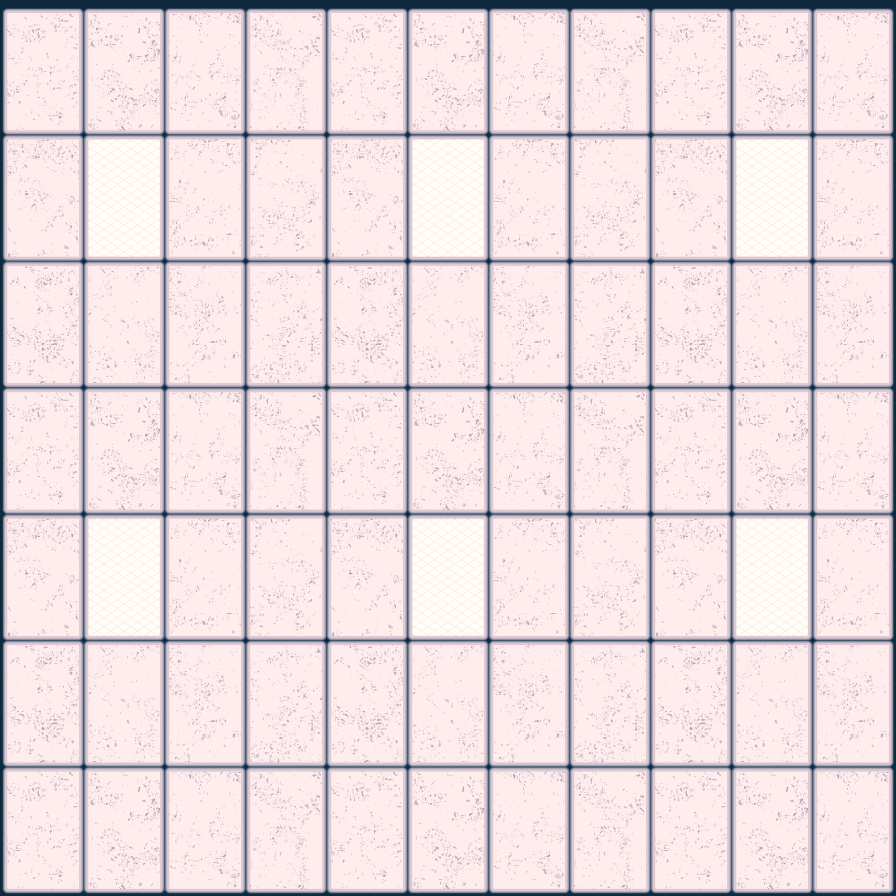
Write a Shadertoy shader that draws this pattern.

```glsl
// Pale pink speckled wall tiles with thin blue grout, bevelled rims and periodic white lattice tiles.

const vec2 GRID_COUNT = vec2(11.0, 7.0);
const vec2 GRID_ORIGIN = vec2(0.0030, 0.0029);
const vec2 PITCH = vec2(0.0904, 0.1411);
const vec2 VARIANT_PERIOD = vec2(4.0, 3.0);
const vec2 WHITE_VARIANT = vec2(1.0, 2.0);

const vec3 NAVY = vec3(0.06, 0.16, 0.24);
const vec3 STEEL = vec3(0.25, 0.35, 0.46);
const vec3 BLUE_GREY = vec3(0.54, 0.56, 0.63);
const vec3 RIM_DARK = vec3(0.74, 0.69, 0.74);
const vec3 RIM_LIGHT = vec3(0.87, 0.79, 0.82);
const vec3 PINK = vec3(1.0, 0.93, 0.93);
const vec3 WHITE = vec3(1.0, 0.995, 0.985);
const vec3 LATTICE = vec3(1.0, 0.92, 0.88);
const vec3 SPECK = vec3(0.55, 0.48, 0.61);

float hash(vec2 p) {
    vec3 q = fract(vec3(p.xyx) * 0.1031);
    q += dot(q, q.yzx + 33.33);
    return fract((q.x + q.y) * q.z);
}

float valueNoise(vec2 p) {
    vec2 i = floor(p), f = fract(p);
    f = f * f * (3.0 - 2.0 * f);
    float low = mix(hash(i), hash(i + vec2(1.0, 0.0)), f.x);
    float high = mix(hash(i + vec2(0.0, 1.0)), hash(i + vec2(1.0)), f.x);
    return mix(low, high, f.y);
}

float roundedBox(vec2 p, vec2 halfSize, float radius) {
    vec2 q = abs(p) - halfSize + radius;
    return length(max(q, 0.0)) + min(max(q.x, q.y), 0.0) - radius;
}

// Coverage of the region where value exceeds edge
float above(float edge, float value, float px) {
    return smoothstep(-0.6 * px, 0.6 * px, value - edge);
}

// Jittered soft dots, thinned by a clump density
float specks(vec2 p, float cellSize, float density, float seed, float px) {
    vec2 q = p / cellSize + 200.0;
    vec2 id = floor(q) + seed;
    vec2 centre = 0.5 + 0.45 * (vec2(hash(id + 3.7), hash(id + 9.1)) - 0.5);
    float dist = length(fract(q) - centre) * cellSize;
    float radius = cellSize * mix(0.12, 0.30, hash(id + 5.9));
    float present = step(hash(id + 14.2), density);
    float strength = mix(0.25, 0.9, hash(id + 31.8));
    return present * strength * above(-radius, -dist, 1.3 * px);
}

vec3 pinkTile(vec2 p, vec2 variant, float px) {
    float seed = 37.0 * variant.x + 151.0 * variant.y;
    float clump = 0.65 * valueNoise(p * 60.0 + seed + 20.0)
                + 0.35 * valueNoise(p * 150.0 + seed + 70.0);
    float density = smoothstep(0.42, 0.85, clump);
    // Warping bends the dot rows into irregular flecks
    vec2 warp = vec2(valueNoise(p * 210.0 + seed + 5.0), valueNoise(p * 210.0 + seed + 90.0));
    vec2 bent = p + 0.0055 * warp;
    float coarse = specks(bent, 0.0046, 0.02 + 0.80 * density, seed, px);
    float fine = specks(bent.yx + 0.0013, 0.0033, 0.05 + 0.60 * density, seed + 61.0, px);
    vec3 col = mix(PINK, SPECK, 0.50 * fine);
    return mix(col, SPECK, 0.75 * coarse);
}

// Fine diamond lattice with a faint dashed frame
vec3 whiteTile(vec2 p, float inset, float px) {
    vec2 q = p / vec2(0.0150, 0.0100);
    vec2 diagonal = abs(fract(vec2(q.x + q.y, q.x - q.y)) - 0.5);
    float lineDistance = (0.5 - max(diagonal.x, diagonal.y)) * 0.0083;
    float lattice = 1.0 - above(0.0005, lineDistance, px);
    vec3 col = mix(WHITE, LATTICE, 0.9 * lattice);
    float dash = smoothstep(0.3, 0.5, abs(fract((p.x + p.y) / 0.008) - 0.5) * 2.0);
    float frame = 1.0 - above(0.0060, inset, px);
    return mix(col, RIM_LIGHT, 0.25 * frame * dash);
}

void mainImage(out vec4 fragColor, in vec2 fragCoord) {
    float px = 1.0 / iResolution.y;
    vec2 grid = (fragCoord * px - GRID_ORIGIN) / PITCH;
    vec2 tile = floor(grid);
    vec2 p = (fract(grid) - 0.5) * PITCH;
    vec2 variant = mod(tile, VARIANT_PERIOD);
    float inset = -roundedBox(p, 0.5 * PITCH, 0.0060);

    // Tile face
    bool isWhite = all(equal(variant, WHITE_VARIANT));
    vec3 face = isWhite ? whiteTile(p, inset, px) : pinkTile(p, variant, px);

    // Grout and rims, from the joint inward
    vec3 col = mix(NAVY, STEEL, above(-0.0004, inset, px));
    col = mix(col, BLUE_GREY, above(0.0007, inset, px));
    col = mix(col, RIM_DARK, above(0.0016, inset, px));
    col = mix(col, RIM_LIGHT, above(0.0027, inset, px));
    col = mix(col, face, above(0.0051, inset, px));

    // Bare wall beyond the grid
    vec2 margin = min(grid, GRID_COUNT - grid) * PITCH;
    col = mix(NAVY, col, above(0.0, min(margin.x, margin.y), px));
    fragColor = vec4(col, 1.0);
}
```
